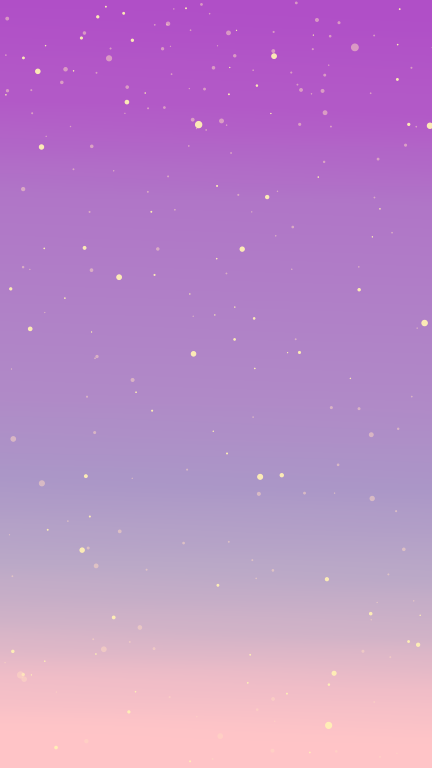
Give the GLSL for this background, as a Shadertoy shader.

```glsl
vec3 hash3(vec2 cell) {
    vec3 q = fract(cell.xyx * vec3(0.1031, 0.1030, 0.0973));
    q += dot(q, q.yxz + 33.33);
    return fract((q.xxy + q.yzz) * q.zyx);
}

vec3 skyColor(float y) {
    vec3 sky = mix(vec3(1.0, 0.77, 0.78), vec3(0.94, 0.74, 0.78), smoothstep(0.03, 0.12, y));
    sky = mix(sky, vec3(0.82, 0.70, 0.78), clamp((y - 0.11) / 0.07, 0.0, 1.0));
    sky = mix(sky, vec3(0.73, 0.66, 0.78), clamp((y - 0.18) / 0.08, 0.0, 1.0));
    sky = mix(sky, vec3(0.67, 0.59, 0.78), clamp((y - 0.26) / 0.11, 0.0, 1.0));
    sky = mix(sky, vec3(0.69, 0.54, 0.78), clamp((y - 0.37) / 0.11, 0.0, 1.0));
    sky = mix(sky, vec3(0.69, 0.46, 0.78), clamp((y - 0.48) / 0.26, 0.0, 1.0));
    sky = mix(sky, vec3(0.70, 0.35, 0.78), clamp((y - 0.74) / 0.12, 0.0, 1.0));
    return mix(sky, vec3(0.69, 0.31, 0.78), smoothstep(0.86, 1.0, y));
}

// One jittered dot per cell, kept more often near the top
vec3 addDots(vec3 color, vec2 p, float cells, float radius, float density, float seed) {
    vec2 cell = floor(p * cells);
    vec3 place = hash3(cell + seed);
    vec3 look = hash3(cell + seed + 71.7);
    vec2 center = (cell + 0.18 + 0.64 * place.xy) / cells;
    float keep = density * mix(0.75, 1.7, smoothstep(0.76, 0.94, center.y));
    float r = radius * mix(0.65, 1.1, look.x);
    float pixel = 1.0 / iResolution.y;
    float dotMask = 1.0 - smoothstep(-0.6 * pixel, 0.6 * pixel, length(p - center) - r);
    float bright = step(0.62, look.y);
    vec3 dotColor = mix(vec3(1.0, 0.85, 0.76), vec3(1.0, 0.94, 0.71), bright);
    float opacity = mix(0.52, 0.95, bright);
    return mix(color, dotColor, dotMask * opacity * step(place.z, keep));
}

void mainImage(out vec4 fragColor, in vec2 fragCoord) {
    vec2 p = fragCoord / iResolution.y;

    // Gradient with faint, slightly tilted streaks
    float streak = sin(p.y * 95.0 - p.x * 5.0) + 0.6 * sin(p.y * 173.0 + p.x * 7.0);
    vec3 color = skyColor(p.y + 0.03 * (p.x - 0.28) + 0.0018 * streak);

    // Dots from many tiny specks to a few large ones
    for (int i = 0; i < 4; i++) {
        float size = float(i) / 3.0;
        color = addDots(color, p, mix(38.0, 10.0, sqrt(size)), mix(0.0012, 0.0046, size),
                        mix(0.19, 0.36, size), 17.3 * float(i) + 5.0);
    }

    fragColor = vec4(color, 1.0);
}
```
